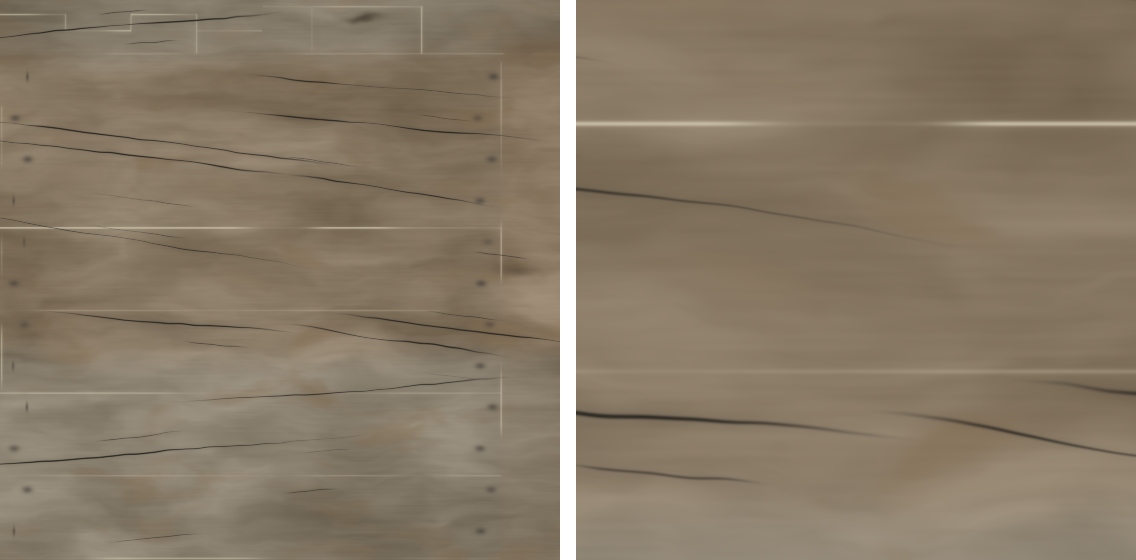
Left: the whole. Right: its middle third, enlarged.
This texture is drawn by a Shadertoy shader. Its source:

```glsl
float hash(vec2 p) {
    p = fract(p * vec2(123.34, 456.21));
    p += dot(p, p + 45.32);
    return fract(p.x * p.y);
}

float noise(vec2 p) {
    vec2 i = floor(p), f = fract(p);
    f = f * f * (3.0 - 2.0 * f);
    return mix(mix(hash(i), hash(i + vec2(1, 0)), f.x),
               mix(hash(i + vec2(0, 1)), hash(i + vec2(1, 1)), f.x), f.y);
}

float fbm(vec2 p) {
    float sum = 0.0, amp = 0.53;
    for (int i = 0; i < 4; i++, amp *= 0.5) {
        sum += amp * noise(p);
        p = p * 2.03 + 17.3;
    }
    return sum;
}

// Soft blob, 1 at its centre
float blob(vec2 p, vec2 radius) {
    p /= radius;
    return exp(-dot(p, p));
}

// Thin soft line, limited to lo..hi along its length
float stroke(float across, float along, float lo, float hi) {
    float d = across / max(0.0015, 0.6 / iResolution.y);
    return smoothstep(lo - 0.004, lo + 0.004, along) * smoothstep(hi + 0.004, hi - 0.004, along)
         * (exp(-d * d) + 0.12 * exp(-d * d * 0.08));
}

// Tapered crack that wanders slightly between two ends
float crack(vec2 p, vec2 a, vec2 b, float width) {
    float t = (p.x - a.x) / (b.x - a.x);
    if (t < 0.0 || t > 1.0) return 0.0;
    float path = mix(a.y, b.y, t) + 0.007 * (noise(vec2(p.x * 9.0, a.y * 71.0)) - 0.5)
               + 0.002 * (noise(vec2(p.x * 40.0, b.y * 53.0)) - 0.5);
    float taper = smoothstep(1.0, 0.7, t) * (a.x <= 0.0 ? 1.0 : smoothstep(0.0, 0.25, t));
    float depth = smoothstep(0.1, 0.75, noise(vec2(p.x * 9.0, a.y * 37.0)));
    float d = (p.y - path) / max(width * (0.5 + 0.5 * depth), 0.5 / iResolution.y);
    return taper * (0.3 + 0.7 * depth) * (exp(-d * d) + 0.08 * exp(-d * d * 0.06));
}

vec3 woodColor(vec2 p) {
    vec2 warp = vec2(fbm(p * vec2(7, 13)), fbm(p * vec2(8, 14) + 31.0)) - 0.5;
    vec2 q = p + warp * vec2(0.13, 0.05);
    float broad = fbm(q * vec2(5, 11) + 7.0);
    float grain = fbm(q * vec2(6, 50) + 3.0);
    float fine = noise(p * vec2(14, 300));
    float edge = p.y + 0.06 * (broad - 0.5);
    float greyness = smoothstep(0.40, 0.33, edge) + smoothstep(0.86, 0.95, edge);
    vec3 col = mix(vec3(0.535, 0.475, 0.395), vec3(0.515, 0.485, 0.425), greyness * 0.75);
    // Upper boards are darker, the right ends a little redder
    col -= 0.022 * smoothstep(0.56, 0.66, p.y);
    col += vec3(0.01, 0.0, -0.005) * smoothstep(0.88, 0.91, p.x);
    col += 0.23 * (broad - 0.5) + 0.075 * (grain - 0.5) + 0.014 * (fine - 0.5);
    // Pale weathered band, rusty stains and grime
    col += 0.03 * blob(p - vec2(0.5, 0.345), vec2(0.4, 0.035));
    float stain = smoothstep(0.55, 0.85, fbm(q * vec2(7, 20) + 53.0));
    col = mix(col, vec3(0.51, 0.41, 0.29), stain * 0.35);
    float grime = 0.75 * blob(q - vec2(0.66, 0.977), vec2(0.035, 0.008))
                + 0.45 * blob(q - vec2(0.895, 0.515), vec2(0.03, 0.012))
                + 0.25 * blob(q - vec2(0.47, 0.08), vec2(0.07, 0.03))
                + 0.2 * blob(q - vec2(0.28, 0.4), vec2(0.06, 0.02));
    return mix(col, vec3(0.27, 0.23, 0.18), grime);
}

// Pale worn edges of the boards
float seams(vec2 p) {
    float s = 0.0;
    float wearX = smoothstep(0.25, 0.65, noise(vec2(p.x * 8.0, floor(p.y * 6.75 + 0.5) * 9.7)));
    float wearY = smoothstep(0.35, 0.75, noise(vec2(floor(p.x * 4.0) * 7.1, p.y * 11.0)));
    for (int i = 0; i < 5; i++) {
        float strength = i == 4 ? 0.95 : (i % 2 == 0 ? 0.6 : 0.3);
        s += strength * (0.1 + 0.9 * wearX) * stroke(p.y - 0.003 - 0.1475 * float(i), p.x, -0.1, 0.895);
    }
    s += 0.6 * wearY * (stroke(p.x - 0.895, p.y, 0.03, 0.89) + stroke(p.x - 0.003, p.y, 0.02, 0.81));
    // Stepped short pieces along the top
    float top = p.x > 0.47 ? 0.988 : 0.974 - 0.029 * mod(floor(p.x / 0.117), 2.0);
    s += (0.15 + 0.5 * wearX) * stroke(p.y - top, p.x, -0.1, 0.755);
    s += 0.25 * wearX * stroke(p.y - 0.904, p.x, -0.1, 0.9);
    for (int i = 1; i < 4; i++)
        s += 0.4 * stroke(p.x - 0.117 * float(i), p.y, i == 3 ? 0.905 : 0.945, 0.974);
    s += 0.6 * stroke(p.x - 0.753, p.y, 0.905, 0.988) + 0.15 * stroke(p.x - 0.557, p.y, 0.91, 0.985);
    return min(s, 1.0);
}

// Two nails at both ends of each of six boards
float nails(vec2 p) {
    float n = 0.0;
    for (int i = 0; i < 24; i++) {
        float row = float(i / 4), pair = float(i % 2), right = float((i / 2) % 2);
        float h = hash(vec2(i, 4.7));
        vec2 c = vec2(mix(0.045, 0.876, right) - 0.022 * pair + 0.012 * (h - 0.5),
                      0.863 - 0.1475 * row - 0.074 * pair);
        bool slit = right < 0.5 && pair == mod(row, 2.0);
        n += (0.3 + 0.35 * h) * blob(p - c, slit ? vec2(0.0025, 0.008) : vec2(0.009, 0.006));
    }
    return min(n, 1.0);
}

float cracks(vec2 p) {
    // Long splits: left end, right end
    vec4 splits[12] = vec4[12](
        vec4(0, .783, .63, .703), vec4(0, .751, .54, .685), vec4(.5, .69, .9, .628),
        vec4(.38, .803, 1, .747), vec4(.43, .867, .93, .825), vec4(0, .609, .58, .518),
        vec4(.06, .446, .55, .403), vec4(.5, .422, .92, .361), vec4(.58, .444, 1.1, .378),
        vec4(.3, .28, .94, .326), vec4(0, .17, .68, .226), vec4(0, .935, .52, .98));
    float c = 0.0;
    for (int i = 0; i < 12; i++) c = max(c, crack(p, splits[i].xy, splits[i].zw, 0.0014));
    // Short faint checks follow the slope of the grain
    for (int i = 0; i < 14; i++) {
        vec2 a = vec2(hash(vec2(i, 1.3)) * 0.9, (float(i) + hash(vec2(i, 8.9))) / 14.0);
        float slope = a.y > 0.33 && a.y < 0.9 ? -0.13 : 0.08;
        float len = 0.08 + 0.14 * hash(vec2(i, 5.1));
        c = max(c, 0.5 * crack(p, a, a + len * vec2(1, slope), 0.001));
    }
    return min(c, 1.0);
}

void mainImage(out vec4 fragColor, in vec2 fragCoord) {
    vec2 p = fragCoord / iResolution.xy;
    vec3 col = mix(woodColor(p), vec3(0.80, 0.76, 0.67), 0.85 * seams(p));
    col = mix(col, vec3(0.25, 0.23, 0.21), nails(p));
    fragColor = vec4(mix(col, vec3(0.16, 0.15, 0.13), 0.9 * cracks(p)), 1.0);
}
```
